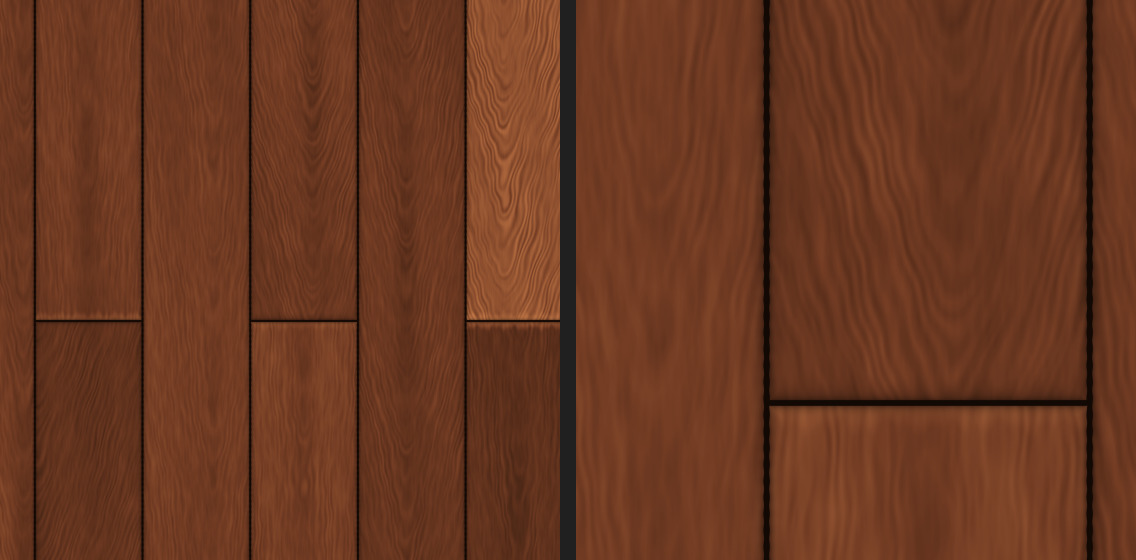
Left, the full canvas; right, a detail of the centre.
Reproduce this texture procedurally as a WebGL 2 fragment shader.

```glsl
#version 300 es
precision highp float;

uniform vec2 u_resolution;
out vec4 fragColor;

// Layout, in canvas heights
const float PLANK_WIDTH = 0.1923;
const float FIRST_SEAM = 0.0622;
const float JOINT_HEIGHT = 0.4268;
const float SEAM_HALF = 0.0017;
const float BEVEL_DEPTH = 0.0028;
const float GLOW_DEPTH = 0.018;

// Grain
const float RING_FREQ = 820.0;
const vec2 FIBRE_SCALE = vec2(150.0, 16.0);
const vec2 PORE_SCALE = vec2(210.0, 34.0);
const float FIBRE_AMOUNT = 0.55;
const float PORE_AMOUNT = 0.22;
const float HEART_AMOUNT = 0.30;

// Colours
const vec3 WOOD_DARK = vec3(0.28, 0.145, 0.08);
const vec3 WOOD_MID = vec3(0.435, 0.225, 0.132);
const vec3 WOOD_LIGHT = vec3(0.60, 0.345, 0.203);
const vec3 SEAM_COLOR = vec3(0.07, 0.03, 0.015);

// Each plank: tone, grain centre, grain slope, ring contrast.
// Six from the top edge, then the three below the joints.
const vec4 PLANKS[9] = vec4[9](
  vec4(0.06, 0.90, 0.16, 0.14), vec4(0.00, 0.48, 0.07, 0.12),
  vec4(0.10, 0.66, 0.10, 0.12), vec4(0.00, 0.58, 0.28, 0.20),
  vec4(-0.12, 0.45, 0.20, 0.18), vec4(0.92, 0.36, 0.25, 0.42),
  vec4(-0.28, 0.02, 0.28, 0.17), vec4(0.20, 0.50, 0.03, 0.16),
  vec4(-0.42, 0.50, 0.06, 0.18));

// Worn highlight along each joint
const vec3 GLOW_ABOVE = vec3(0.75, -0.2, 0.75);
const vec3 GLOW_BELOW = vec3(0.0, 0.4, 1.25);

vec2 hash2(vec2 p) {
  return fract(sin(vec2(dot(p, vec2(127.1, 311.7)), dot(p, vec2(269.5, 183.3)))) * 43758.5);
}

// Distance to the nearest scattered point, centred near zero
float cellNoise(vec2 p) {
  vec2 cell = floor(p), f = fract(p);
  float nearest = 2.0;
  for (int j = -1; j <= 1; j++)
    for (int i = -1; i <= 1; i++) {
      vec2 o = vec2(i, j);
      vec2 d = o + hash2(cell + o) - f;
      nearest = min(nearest, dot(d, d));
    }
  return sqrt(nearest) - 0.48;
}

// Lightness of the grain; offset is measured from the grain centre
float woodGrain(vec2 p, float offset, vec4 plank, float seed) {
  float warp = 0.0035 * sin(p.y * 19.0 + seed) + 0.0016 * sin(p.y * 53.0 + p.x * 60.0 + seed * 2.3)
             + 0.0010 * sin(p.y * 117.0 - p.x * 150.0 + seed * 3.7);
  float arch = sqrt(offset * offset + 0.00015);
  float strand = arch - plank.z * p.y + warp * (0.6 + 1.6 * plank.w);

  float phase = strand * RING_FREQ + 1.8 * sin(strand * 173.0 + seed);
  float patches = 0.6 + 0.4 * sin(p.y * 13.0 + p.x * 47.0 + seed);
  float rings = (sin(phase) + 0.4 * sin(phase * 0.43 + seed)) * patches;

  float fibre = cellNoise(vec2(strand, p.y) * FIBRE_SCALE + seed * 7.0);
  float pores = cellNoise(p * PORE_SCALE + seed * 3.0);
  float heart = exp(-pow(offset / 0.018, 2.0)) * (0.5 + 0.5 * sin(p.y * 7.0 + seed));
  float drift = 0.09 * sin(p.y * 6.0 + seed) + 0.07 * sin(p.x * 58.0 + p.y * 3.0 + seed * 1.7);
  return rings * plank.w + fibre * FIBRE_AMOUNT * (0.6 + plank.w)
       + pores * PORE_AMOUNT - heart * HEART_AMOUNT + drift;
}

vec3 woodColor(float tone) {
  return WOOD_MID + max(tone, 0.0) * (WOOD_LIGHT - WOOD_MID)
       + min(tone, 0.0) * (WOOD_MID - WOOD_DARK);
}

void main() {
  vec2 p = gl_FragCoord.xy / u_resolution.y;
  float pixel = 1.0 / u_resolution.y;

  // Find the plank
  float column = (p.x - FIRST_SEAM) / PLANK_WIDTH;
  float across = fract(column);
  int slot = int(mod(floor(column) + 1.0, 6.0));
  bool jointed = slot % 2 == 1;
  bool below = jointed && p.y < JOINT_HEIGHT;
  int index = below ? 6 + slot / 2 : slot;
  vec4 plank = PLANKS[index];
  float seed = float(index) * 2.37 + 1.0;

  // Grain and joint highlight
  float offset = (across - plank.y) * PLANK_WIDTH;
  float tone = plank.x + woodGrain(p, offset, plank, seed);
  float jointDist = jointed ? abs(p.y - JOINT_HEIGHT) : 1.0;
  if (jointed) {
    float strength = below ? GLOW_BELOW[slot / 2] : GLOW_ABOVE[slot / 2];
    float ragged = GLOW_DEPTH * (1.0 + 0.2 * sin(p.x * 190.0) + 0.15 * sin(p.x * 470.0));
    tone += strength * (1.0 - smoothstep(0.2 * ragged, ragged, jointDist));
  }
  vec3 color = woodColor(tone);

  // Seams with soft bevels
  float sideDist = min(across, 1.0 - across) * PLANK_WIDTH + 0.0002 * sin(p.y * 640.0);
  float seamDist = min(sideDist, jointDist);
  color *= 1.0 - 0.4 * exp(-max(seamDist - SEAM_HALF, 0.0) / BEVEL_DEPTH);
  float seam = 1.0 - smoothstep(SEAM_HALF - 0.7 * pixel, SEAM_HALF + 0.7 * pixel, seamDist);
  fragColor = vec4(mix(color, SEAM_COLOR, seam), 1.0);
}
```
